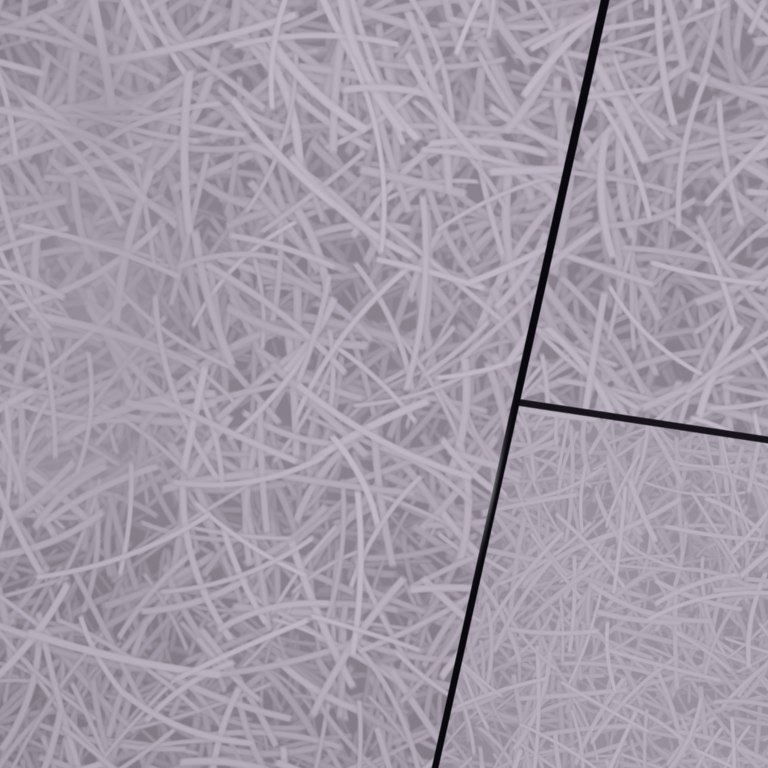
Reproduce this texture procedurally as a Shadertoy shader.

```glsl
// Pale wood-wool acoustic panels: matted fibres split by two dark seams.
#define LAYERS 22
#define FIBRE_HALF_WIDTH 0.0047
#define CELL_LOW 0.085
#define CELL_TOP 0.150
#define SOFTNESS 0.0019
#define FINE_PANEL_SCALE 1.45
#define SEAM_JOINT vec2(0.672, 0.4766)
#define SEAM_DIR normalize(vec2(0.2214, 1.0))
#define BRANCH_DIR normalize(vec2(0.328, -0.0495))
#define GAP_COLOR vec3(0.525, 0.497, 0.540)
#define FIBRE_COLOR vec3(0.752, 0.718, 0.772)
#define SEAM_COLOR vec3(0.035, 0.030, 0.050)

vec4 hash4(vec3 p) {
    vec4 q = fract(p.xyzx * vec4(0.1031, 0.1030, 0.0973, 0.1099));
    q += dot(q, q.wzxy + 33.33);
    return fract((q.xxyz + q.yzzw) * q.zywx);
}

float valueNoise(vec2 p) {
    vec2 i = floor(p), f = fract(p);
    f = f * f * (3.0 - 2.0 * f);
    float a = hash4(vec3(i, 91.0)).x;
    float b = hash4(vec3(i + vec2(1, 0), 91.0)).x;
    float c = hash4(vec3(i + vec2(0, 1), 91.0)).x;
    float d = hash4(vec3(i + 1.0, 91.0)).x;
    return mix(mix(a, b, f.x), mix(c, d, f.x), f.y);
}

float cross2(vec2 a, vec2 b) { return a.x * b.y - a.y * b.x; }

// Soft spot of radius r around c.
float spot(vec2 p, vec2 c, vec2 r) {
    vec2 q = (p - c) / r;
    return exp(-dot(q, q));
}

// Paints one cell's bent strand over the running tone.
float paintFibre(float tone, vec2 p, vec4 rnd, vec4 look, float height, float width) {
    float angle = 6.2832 * rnd.z;
    vec2 axis = vec2(cos(angle), sin(angle));
    vec2 q = vec2(dot(p, axis), cross2(axis, p));
    float halfLength = look.x;
    q.y += (rnd.w - 0.5) * 0.35 * q.x * q.x / halfLength;
    float w = width * mix(0.65, 1.25, look.y);
    float d = abs(q.y);
    float ends = 1.0 - smoothstep(halfLength - 0.008, halfLength, abs(q.x));
    float shadow = ends * (1.0 - smoothstep(w, w * 2.0 + SOFTNESS, d));
    float body = ends * (1.0 - smoothstep(w - SOFTNESS, w + SOFTNESS, d));
    float shade = mix(0.20, 0.98, height) + 0.16 * (look.z - 0.5);
    shade -= 0.13 * smoothstep(0.2 * w, w, d);
    return mix(tone * (1.0 - 0.13 * shadow), shade, body);
}

// Stacks strands from the dark depth to the light surface.
float fibreMat(vec2 p, float seed, float width) {
    float tone = 0.03;
    for (int layer = 0; layer < LAYERS; layer++) {
        float height = (float(layer) + 0.5) / float(LAYERS);
        float cell = mix(CELL_LOW, CELL_TOP, height * height);
        vec2 shift = hash4(vec3(float(layer), seed, 7.0)).xy * 40.0;
        vec2 g = p / cell + shift;
        vec2 id = floor(g);
        for (int j = -1; j <= 1; j++)
        for (int i = -1; i <= 1; i++) {
            vec2 c = id + vec2(i, j);
            vec4 rnd = hash4(vec3(c, float(layer) + seed * 37.0));
            vec4 look = hash4(vec3(c + 57.0, float(layer) + seed * 37.0));
            look.x = cell * mix(0.45, 0.92, look.x);
            tone = paintFibre(tone, (g - c - rnd.xy) * cell, rnd, look, height, width);
        }
    }
    return tone;
}

void mainImage(out vec4 fragColor, in vec2 fragCoord) {
    vec2 uv = fragCoord / iResolution.xy;

    // Signed distances to the seams.
    vec2 fromJoint = uv - SEAM_JOINT;
    float side = cross2(fromJoint, SEAM_DIR);
    float branch = cross2(BRANCH_DIR, fromJoint);

    // Each panel has its own fibres; the lower right one is finer.
    bool right = side > 0.0;
    bool fine = right && branch < 0.0;
    float seed = fine ? 3.0 : (right ? 2.0 : 1.0);
    float scale = fine ? FINE_PANEL_SCALE : 1.0;
    float width = FIBRE_HALF_WIDTH * mix(0.82, 1.04, uv.y);
    float tone = fibreMat(uv * scale, seed, width);

    // Smeared, flatter patches on the left.
    float haze = 0.55 * spot(uv, vec2(0.14, 0.60), vec2(0.11, 0.16));
    haze += 0.45 * spot(uv, vec2(0.13, 0.88), vec2(0.09, 0.12));
    haze += 0.40 * spot(uv, vec2(0.08, 0.39), vec2(0.17, 0.06));
    if (fine) haze += 0.35;
    tone = mix(tone, 0.66, clamp(haze, 0.0, 0.7));
    vec3 color = mix(GAP_COLOR, FIBRE_COLOR, clamp(tone, 0.0, 1.0));

    // Broad light and stain.
    float light = 0.97 + 0.04 * smoothstep(0.0, 0.5, uv.x);
    light -= 0.025 * (1.0 - smoothstep(0.0, 0.4, uv.y)) * float(!right);
    light += 0.035 * (valueNoise(uv * 5.0) - 0.5);
    light -= 0.05 * spot(uv, vec2(0.13, 0.87), vec2(0.05, 0.08));
    color *= light;

    // Branch seam, then the main seam with a worn grey stretch.
    float branchMask = 1.0 - smoothstep(0.0030, 0.0058, abs(branch));
    branchMask *= smoothstep(-0.002, 0.002, side);
    color = mix(color, SEAM_COLOR + 0.05, branchMask);
    float seamHalf = mix(0.0041, 0.0054, uv.y);
    float seamMask = 1.0 - smoothstep(seamHalf - 0.0013, seamHalf + 0.0015, abs(side));
    float worn = spot(uv, vec2(uv.x, 0.36), vec2(1.0, 0.07));
    worn *= 1.0 - smoothstep(-0.004, 0.002, side);
    color = mix(color, SEAM_COLOR + 0.30 * worn, seamMask);

    fragColor = vec4(color, 1.0);
}
```
